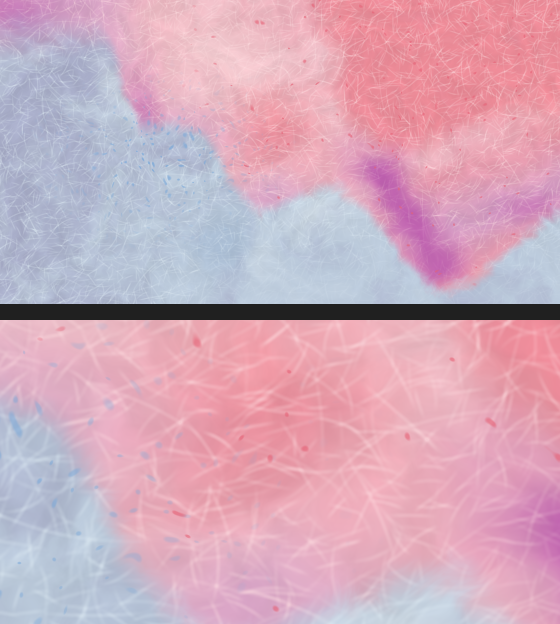
Top, the full canvas; bottom, a detail of the centre.
Give the GLSL for this texture, as a Shadertoy shader.

```glsl
vec2 hash2(vec2 c) {
    vec3 q = fract(c.xyx * vec3(0.1031, 0.1030, 0.0973));
    q += dot(q, q.yzx + 33.33);
    return fract((q.xx + q.yz) * q.zy);
}

float cornerSlope(vec2 cell, vec2 offset) {
    float a = 6.2832 * hash2(cell).x;
    return dot(vec2(cos(a), sin(a)), offset);
}

float gradientNoise(vec2 p) {
    vec2 i = floor(p), f = fract(p);
    vec2 u = f * f * f * (f * (f * 6.0 - 15.0) + 10.0);
    vec2 e = vec2(1, 0);
    return mix(mix(cornerSlope(i, f), cornerSlope(i + e, f - e), u.x),
               mix(cornerSlope(i + e.yx, f - e.yx), cornerSlope(i + 1.0, f - 1.0), u.x), u.y);
}

float fbm(vec2 p) {
    float sum = 0.0, amp = 0.6;
    for (int i = 0; i < 5; i++) {
        sum += amp * gradientNoise(p);
        p = mat2(1.6, 1.2, -1.2, 1.6) * p + 7.3;
        amp *= 0.52;
    }
    return sum;
}

float glow(vec2 p, vec2 centre, vec2 radius) {
    vec2 d = (p - centre) / radius;
    return exp(-dot(d, d));
}

float band(vec2 p, vec2 a, vec2 b, float width) {
    vec2 ab = b - a;
    float t = clamp(dot(p - a, ab) / dot(ab, ab), 0.0, 1.0);
    float d = length(p - a - ab * t) / width;
    return exp(-d * d);
}

// One curved hair per cell, combed along a slowly turning flow
float hairs(vec2 p, float scale) {
    vec2 q = p * scale + scale * 3.7;
    float sum = 0.0, width = max(0.004, 1.1 / iResolution.y) * scale;
    for (int k = 0; k < 9; k++) {
        vec2 cell = floor(q) + vec2(k % 3, k / 3) - 1.0;
        vec2 r = hash2(cell), s = hash2(cell + 71.3);
        vec2 home = cell / scale - 3.7;
        float a = mix(-1.1, 0.6, smoothstep(0.3, 1.0, home.x))
                + 3.0 * gradientNoise(home * 3.5) + 2.0 * (s.x - 0.5);
        vec2 d = mat2(cos(a), -sin(a), sin(a), cos(a)) * (q - cell - r);
        d.y += 0.7 * (r.x - 0.5) * d.x * d.x;
        float along = abs(d.x) / (0.45 + 0.4 * s.y);
        sum += (1.0 - smoothstep(0.0, width, abs(d.y)))
             * (1.0 - smoothstep(0.3, 1.0, along)) * (0.3 + 0.7 * r.y);
    }
    return sum;
}

// Sparse round sugar grains
float grains(vec2 p, float scale, float density) {
    vec2 q = p * scale, cell = floor(q), r = hash2(cell + 19.0), s = hash2(cell + 43.0);
    float radius = 0.1 + 0.13 * s.y;
    float d = length(fract(q) - 0.25 - 0.5 * r);
    return step(s.x, density) * (1.0 - smoothstep(radius * 0.4, radius + scale / iResolution.y, d));
}

// Upper rim of the blue floss
float blueRim(float x) {
    return 0.88 - 0.30 * smoothstep(0.33, 0.47, x) - 0.27 * smoothstep(0.62, 0.88, x)
         + 0.08 * exp(-pow((x - 1.07) / 0.11, 2.0))
         - 0.25 * smoothstep(1.15, 1.45, x) + 0.25 * smoothstep(1.5, 1.85, x);
}

void mainImage(out vec4 fragColor, in vec2 fragCoord) {
    vec2 p = fragCoord / iResolution.y;
    vec2 warp = vec2(fbm(p * 3.0), fbm(p * 3.0 + 31.0));
    vec2 w = p + 0.12 * warp;
    float clumps = fbm(p * 4.5 + 1.6 * warp);
    float fluff = fbm(p * 15.0 + 3.0 * warp);

    // Pink floss: pale centre, coral right side and folds
    float coral = smoothstep(-0.10, 0.12, w.x - 1.30 + 0.27 * w.y) * smoothstep(0.42, 0.62, w.y);
    coral = max(coral, 0.75 * glow(w, vec2(0.90, 0.60), vec2(0.15, 0.14)));
    coral = max(coral, 0.6 * smoothstep(1.15, 1.4, w.x));
    coral -= 0.6 * band(w, vec2(1.35, 0.49), vec2(1.85, 0.64), 0.06);
    coral += 0.7 * clumps + 0.1;
    vec3 col = mix(vec3(0.95, 0.75, 0.79), vec3(0.94, 0.55, 0.60), clamp(coral, 0.0, 1.0));
    col = mix(col, vec3(0.98, 0.84, 0.85), 0.6 * glow(w, vec2(0.70, 0.80), vec2(0.20, 0.16)));

    // Lilac haze and the deep orchid valley
    float lilac = 0.95 * (1.0 - smoothstep(0.28, 0.58, w.x));
    lilac = max(lilac, 0.9 * glow(w, vec2(0.89, 0.34), vec2(0.13, 0.08)));
    lilac = max(lilac, 0.75 * glow(w, vec2(0.62, 0.54), vec2(0.14, 0.12)));
    lilac = max(lilac, 0.95 * band(w, vec2(1.40, 0.24), vec2(1.85, 0.36), 0.15));
    col = mix(col, vec3(0.85, 0.64, 0.79), clamp(lilac + 0.3 * clumps, 0.0, 1.0));
    float orchid = band(w, vec2(1.22, 0.44), vec2(1.46, 0.13), 0.085);
    orchid = max(orchid, 0.6 * glow(w, vec2(1.76, 0.31), vec2(0.12, 0.06)));
    orchid = max(orchid, 0.6 * glow(w, vec2(0.48, 0.62), vec2(0.06, 0.13)));
    orchid = max(orchid, 0.7 * glow(w, vec2(0.03, 0.97), vec2(0.12, 0.08)));
    col = mix(col, vec3(0.75, 0.38, 0.69), clamp(orchid * (1.0 + 0.5 * clumps), 0.0, 1.0));

    // Blue floss: greyer at the left, paler billows at the right
    float pale = smoothstep(0.1, 0.85, w.x + 0.25 - 0.4 * w.y) + 1.3 * clumps;
    vec3 blue = mix(vec3(0.67, 0.69, 0.80), vec3(0.74, 0.80, 0.87), clamp(pale, 0.0, 1.0));
    float billow = glow(w, vec2(1.06, 0.31), vec2(0.14, 0.06))
                 + glow(w, vec2(0.86, 0.16), vec2(0.07, 0.09))
                 + 0.8 * band(w, vec2(0.33, 0.82), vec2(0.43, 0.62), 0.04);
    blue = mix(blue, vec3(0.85, 0.89, 0.92), clamp(0.6 * billow + 0.5 * clumps, 0.0, 0.8));
    blue = mix(blue, vec3(0.62, 0.71, 0.82), 0.6 * glow(w, vec2(0.74, 0.18), vec2(0.12, 0.09)));
    float depth = blueRim(p.x + 0.07 * warp.x) - p.y + 0.07 * warp.y + 0.04 * fluff;
    float softness = mix(0.10, 0.035, smoothstep(0.1, 0.7, p.x));
    float blueMask = smoothstep(-softness, softness, depth);
    col = mix(col, blue, blueMask);

    // Fine hairs, fading where the floss is out of focus
    float strands = 0.0;
    for (int i = 0; i < 8; i++) strands += hairs(p + float(i) * 5.3, 6.0 + 3.3 * float(i));
    float focus = 1.0 - 0.65 * smoothstep(0.35, 0.0, p.y) * smoothstep(0.4, 0.9, p.x);
    focus *= 1.0 - 0.6 * orchid;
    col *= 1.0 + focus * (0.10 * fluff - 0.025);
    vec3 shine = mix(vec3(1.0, 0.88, 0.89), vec3(0.88, 0.93, 0.96), blueMask);
    col = mix(col, shine, focus * min(0.26 * strands, 0.6));

    // Blue grains near the left rim, a few red ones on the pink
    float blueGrains = grains(w, 42.0, 0.4) * glow(p, vec2(0.52, 0.47), vec2(0.28, 0.19));
    col = mix(col, vec3(0.48, 0.66, 0.85), 0.75 * blueGrains);
    float redGrains = grains(w + 9.0, 50.0, 0.05) * (1.0 - blueMask) * smoothstep(0.5, 0.8, p.x);
    col = mix(col, vec3(0.90, 0.38, 0.46), 0.6 * redGrains);

    fragColor = vec4(clamp(col, 0.0, 1.0), 1.0);
}
```
